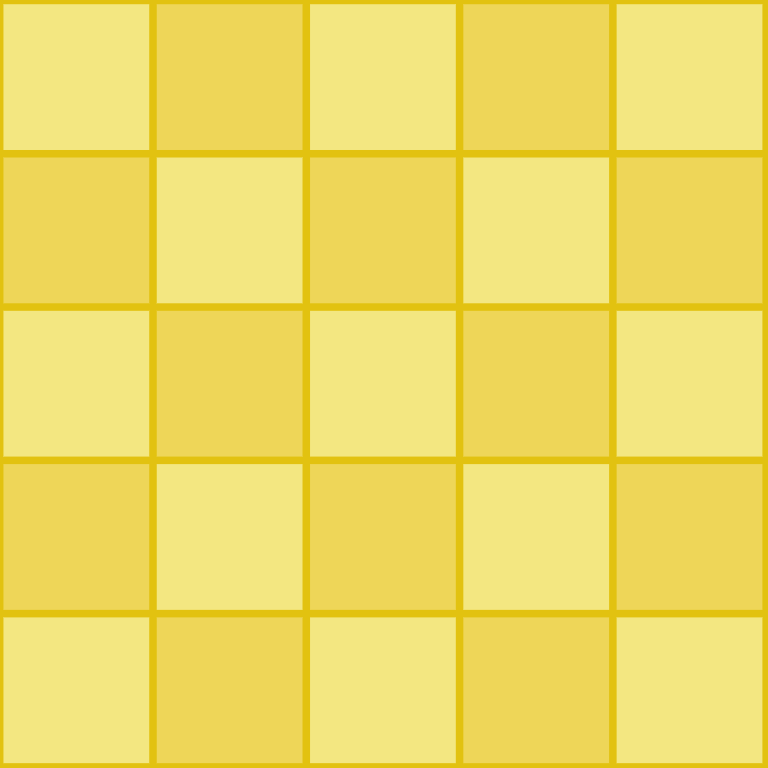
A WebGL 1 fragment shader for this pattern:

```glsl
precision highp float;

uniform vec2 u_resolution;

// Lengths are fractions of the canvas width.
const float TILE_PITCH = 0.1996;
const float LINE_WIDTH = 0.0098;
const vec2 GRID_ORIGIN = vec2(-0.0004, 0.0014);

const vec3 LIGHT_TILE = vec3(0.953, 0.906, 0.506);
const vec3 DARK_TILE = vec3(0.933, 0.839, 0.345);
const vec3 LINE_COLOR = vec3(0.886, 0.761, 0.063);

// 0 on even cells, 1 on odd cells.
float checker(vec2 cell) {
  return mod(cell.x + cell.y, 2.0);
}

// Distance to the nearest grid line, in canvas units.
float gridDistance(vec2 gridPos) {
  vec2 toLine = abs(fract(gridPos + 0.5) - 0.5) * TILE_PITCH;
  return min(toLine.x, toLine.y);
}

void main() {
  float canvasSize = min(u_resolution.x, u_resolution.y);
  vec2 uv = gl_FragCoord.xy / canvasSize;
  vec2 gridPos = (uv - GRID_ORIGIN) / TILE_PITCH;

  // Alternating tiles
  vec3 color = mix(LIGHT_TILE, DARK_TILE, checker(floor(gridPos)));

  // Grid lines, smoothed over one pixel
  float edge = 0.5 * LINE_WIDTH - gridDistance(gridPos);
  float lineCoverage = clamp(edge * canvasSize + 0.5, 0.0, 1.0);
  color = mix(color, LINE_COLOR, lineCoverage);

  gl_FragColor = vec4(color, 1.0);
}
```
